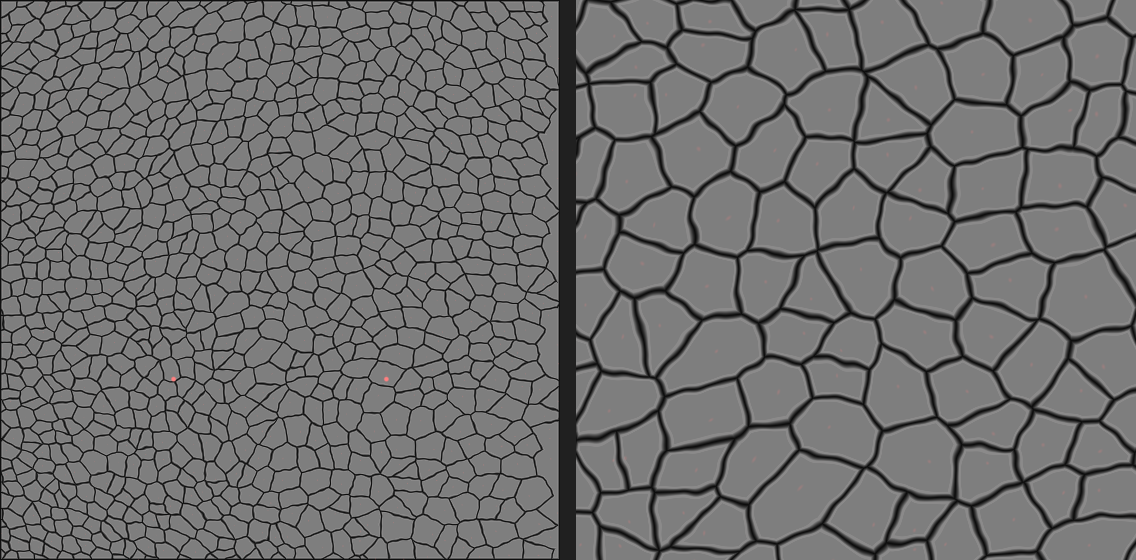
Left: the whole. Right: its middle third, enlarged.
Give the GLSL for this pattern, as a WebGL 1 fragment shader.

```glsl
precision highp float;
// Irregular honeycomb of flattened grey cells with thin black wobbly walls, a bare right margin and a frame.

uniform vec2 u_resolution;

const vec3 CELL_GREY = vec3(0.495, 0.493, 0.493);
const vec3 WALL_BLACK = vec3(0.05);
const vec3 DOT_PINK = vec3(1.0, 0.5, 0.5);
const vec2 CELL_COUNT = vec2(27.0, 37.0);  // cells across and up
const float JITTER = 0.85;                 // scatter of the sites
const float WALL_REACH = 0.00225;          // half width of a wall, with its soft flank
const float RIM_LIGHT = 0.05;              // brightening beside the walls
const float MARGIN_START = 0.98;           // sites beyond this leave the margin bare
const float BEND = 0.10;                   // arching of the rows
const float DRIFT = 0.9;                   // broad variation of cell size
const float WOBBLE = 0.004;                // fine waviness of the walls
const float WOBBLE_FREQ = 70.0;
const float DOT_RADIUS = 0.004;
const vec2 DOT_PLACE = vec2(0.19, 0.323);  // offset from the middle, height

vec2 hash2(vec2 p) {
  vec2 k = vec2(dot(p, vec2(127.1, 311.7)), dot(p, vec2(269.5, 183.3)));
  return fract(sin(k) * 43758.545);
}

float gradientDot(vec2 corner, vec2 offset) {
  return dot(hash2(corner) * 2.0 - 1.0, offset);
}

float gradientNoise(vec2 p) {
  vec2 i = floor(p);
  vec2 f = p - i;
  vec2 u = f * f * f * (f * (f * 6.0 - 15.0) + 10.0);
  vec2 e = vec2(1.0, 0.0);
  float low = mix(gradientDot(i, f), gradientDot(i + e, f - e), u.x);
  float high = mix(gradientDot(i + e.yx, f - e.yx), gradientDot(i + 1.0, f - 1.0), u.x);
  return mix(low, high, u.y);
}

vec2 noise2(vec2 p) {
  return vec2(gradientNoise(p), gradientNoise(p + vec2(37.3, 91.7)));
}

// Canvas to lattice: small cells at lower left, large at lower right, arched rows on top.
vec2 flow(vec2 p) {
  float fall = 1.0 - p.y;
  float arch = BEND * sin(2.8 * p.x) * (2.0 * p.y - 0.7);
  vec2 q = CELL_COUNT * (p - vec2(0.0, arch));
  q.x += 9.0 * p.x * (1.0 - p.x) * fall;
  q.y -= fall * fall * fall * (2.0 - 5.3 * p.x);
  return q + DRIFT * 4.0 * p.x * (1.0 - p.x) * noise2(p * 6.0 + 3.0);
}

// Scattered site of a staggered lattice.
vec2 site(vec2 c) {
  return c + vec2(0.5 * mod(c.y, 2.0), 0.0) + 0.5 + JITTER * (hash2(c) - 0.5);
}

float inMargin(vec2 s) {
  return step(MARGIN_START * CELL_COUNT.x, s.x);
}

// x: canvas distance to the nearest wall, y: to the site of the cell.
vec2 cellDistances(vec2 p) {
  const float STEP = 0.001;
  vec2 q = flow(p);
  vec2 alongX = (flow(p + vec2(STEP, 0.0)) - q) / STEP;
  vec2 alongY = (flow(p + vec2(0.0, STEP)) - q) / STEP;
  vec2 base = floor(q);

  vec2 home = base;
  float nearest = 100.0;
  for (int j = -2; j <= 2; j++) {
    for (int i = -2; i <= 2; i++) {
      vec2 s = site(base + vec2(float(i), float(j)));
      float d = dot(s - q, s - q);
      if (d < nearest) {
        nearest = d;
        home = s;
      }
    }
  }

  float wall = 1.0;
  for (int j = -2; j <= 2; j++) {
    for (int i = -2; i <= 2; i++) {
      vec2 s = site(base + vec2(float(i), float(j)));
      vec2 gap = s - home;
      if (dot(gap, gap) > 0.0001 && inMargin(s) * inMargin(home) < 0.5) {
        vec2 n = normalize(gap);
        float d = dot(0.5 * (s + home) - q, n);
        wall = min(wall, d / length(vec2(dot(alongX, n), dot(alongY, n))));
      }
    }
  }
  return vec2(wall, length((home - q) / CELL_COUNT));
}

void main() {
  vec2 p = gl_FragCoord.xy / u_resolution;
  float pixel = 1.0 / min(u_resolution.x, u_resolution.y);

  vec2 cell = cellDistances(p + WOBBLE * noise2(p * WOBBLE_FREQ));
  vec2 border = min(p, 1.0 - p);
  float frame = abs(min(border.x, border.y) - 0.001);

  // Walls and frame with a soft flank and a faint light rim
  float t = max(min(cell.x, frame), 0.0) / max(WALL_REACH, 1.15 * pixel);
  vec3 color = mix(WALL_BLACK, CELL_GREY, pow(clamp(t, 0.0, 1.0), 1.3));
  color += RIM_LIGHT * smoothstep(0.95, 1.15, t) * (1.0 - smoothstep(1.5, 1.7, t));

  // Faint specks on the sites and two pink dots
  color = mix(color, DOT_PINK, 0.2 * (1.0 - smoothstep(0.0, 0.0015, cell.y)));
  float dotDist = length(vec2(abs(p.x - 0.5), p.y) - DOT_PLACE) - DOT_RADIUS;
  color = mix(color, DOT_PINK, 1.0 - smoothstep(-pixel, pixel, dotDist));

  gl_FragColor = vec4(color, 1.0);
}
```
